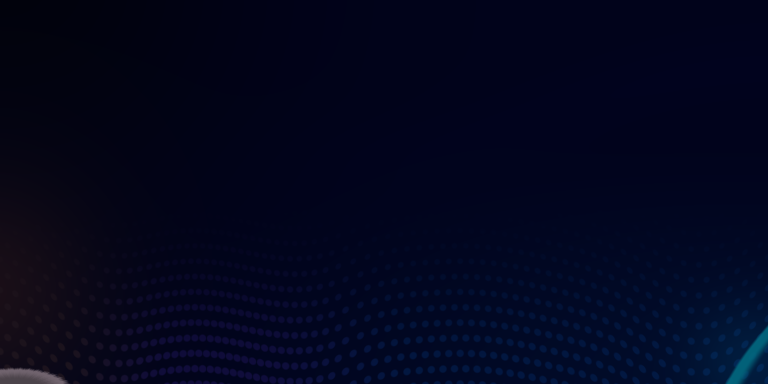
Give the GLSL for this background, as a WebGL 1 fragment shader.

```glsl
precision highp float;
// A dark navy backdrop with a wavy sheet of dots rising from the lower edge.
// Smooth gradients set the base, a warped grid makes the dots, and distance
// functions place a pale dome at lower left and a teal beam at lower right.
uniform vec2 u_resolution;

const vec3 NIGHT = vec3(0.004, 0.010, 0.105);
const vec3 DEEP_BLUE = vec3(0.002, 0.050, 0.170);
const vec3 BLACK_BLUE = vec3(0.004, 0.008, 0.035);
const vec3 WARM = vec3(0.085, 0.040, 0.015);
const vec3 DOT_WARM = vec3(0.130, 0.090, 0.120);
const vec3 DOT_VIOLET = vec3(0.080, 0.060, 0.270);
const vec3 DOT_BLUE = vec3(0.010, 0.110, 0.290);
const vec3 TEAL = vec3(0.010, 0.410, 0.500);
const vec3 PALE = vec3(0.440, 0.390, 0.430);

// Soft elliptical falloff around a centre
float glow(vec2 p, vec2 center, vec2 size) {
  vec2 q = (p - center) / size;
  return exp(-dot(q, q));
}

// Height of the dot rows along x: small ripples, a crest, then a valley
float rowWave(float x) {
  float ripple = 0.020 * sin(11.0 * x - 4.0) * (1.0 - smoothstep(0.8, 1.2, x));
  float crest = 0.060 * exp(-pow((x - 1.20) / 0.28, 2.0));
  float valley = -0.110 * exp(-pow((x - 1.82) / 0.20, 2.0));
  float fall = 0.090 * (1.0 - smoothstep(0.0, 0.36, x));
  return ripple + crest + valley + fall;
}

// Column coordinate: columns crowd together around x = 0.55
float columns(float x) {
  return 25.0 * x + 11.0 * smoothstep(0.25, 0.90, x)
       + 6.0 * smoothstep(0.90, 1.80, x);
}

// Coverage of the warped dot grid, with radius in canvas units
float dotSheet(vec2 p, float radius, float blur) {
  const float ROWS = 25.0;
  float density = (columns(p.x + 0.005) - columns(p.x - 0.005)) / 0.01;
  float v = (p.y - rowWave(p.x)) * ROWS;
  float u = columns(p.x) + 0.5 * mod(floor(v), 2.0);
  vec2 offset = (fract(vec2(u, v)) - 0.5) / vec2(density, ROWS);
  return 1.0 - smoothstep(radius - blur, radius + blur, length(offset));
}

// Layered sines that roughen the dome outline
float fuzz(float a) {
  return 0.5 * sin(37.0 * a) + 0.3 * sin(83.0 * a + 1.7) + 0.2 * sin(151.0 * a);
}

// Pale dome with a furry rim; x is coverage, y is inner shade
vec2 dome(vec2 p, float blur) {
  vec2 q = (p - vec2(0.04, -0.02)) / vec2(0.145, 0.060);
  float r = length(q) + 0.025 * fuzz(atan(q.y, q.x));
  float edge = blur / 0.060 + 0.03;
  float shade = 0.68 + 0.32 * smoothstep(0.55, 0.92, r);
  return vec2(1.0 - smoothstep(1.0 - edge, 1.0 + edge, r), shade);
}

// Slanted beam: crisp on its upper left side, softer below
float beam(vec2 p, float blur) {
  float s = dot(p - vec2(1.888, 0.0), vec2(0.81, -0.59));
  s += 0.006 * sin(20.0 * p.y);
  return smoothstep(-blur, blur + 0.004, s) * (1.0 - smoothstep(0.020, 0.046, s));
}

vec3 backdrop(vec2 p) {
  float low = 1.0 - smoothstep(0.0, 0.75, p.y);
  float right = smoothstep(0.35, 1.9, p.x);
  vec3 color = mix(NIGHT, DEEP_BLUE, low * (0.12 + 0.78 * right));
  color = mix(color, BLACK_BLUE, 0.85 * glow(p, vec2(0.0, 1.05), vec2(0.62, 0.55)));
  color = mix(color, vec3(0.02, 0.02, 0.065), 0.7 * glow(p, vec2(0.0, 0.25), vec2(0.40, 0.50)));
  color += WARM * glow(p, vec2(-0.04, 0.24), vec2(0.26, 0.27));
  // Faint broad sweep in the upper right
  float sweep = p.y - 0.60 - 0.22 * smoothstep(0.9, 2.0, p.x);
  color += vec3(0.0, 0.003, 0.012) * exp(-pow(sweep / 0.10, 2.0)) * right;
  return color;
}

void main() {
  vec2 p = gl_FragCoord.xy / u_resolution.y;
  p.x *= 2.0 * u_resolution.y / u_resolution.x;
  float blur = 1.0 / u_resolution.y;
  vec3 color = backdrop(p);

  // Dots fade upward and shift from warm grey through violet to blue
  vec3 dotColor = mix(DOT_WARM, DOT_VIOLET, smoothstep(0.15, 0.45, p.x));
  dotColor = mix(dotColor, DOT_BLUE, smoothstep(0.65, 1.10, p.x));
  float fade = 1.0 - smoothstep(0.02, 0.47, p.y);
  float radius = mix(0.0065, 0.0095, fade);
  color = mix(color, dotColor, 0.75 * fade * dotSheet(p, radius, blur));

  // Teal beam with its surrounding haze
  color += TEAL * 0.16 * glow(p, vec2(1.96, 0.06), vec2(0.16, 0.15));
  color = mix(color, TEAL, 0.90 * beam(p, blur));

  vec2 hill = dome(p, blur);
  color = mix(color, PALE * hill.y, hill.x);
  gl_FragColor = vec4(color, 1.0);
}
```
